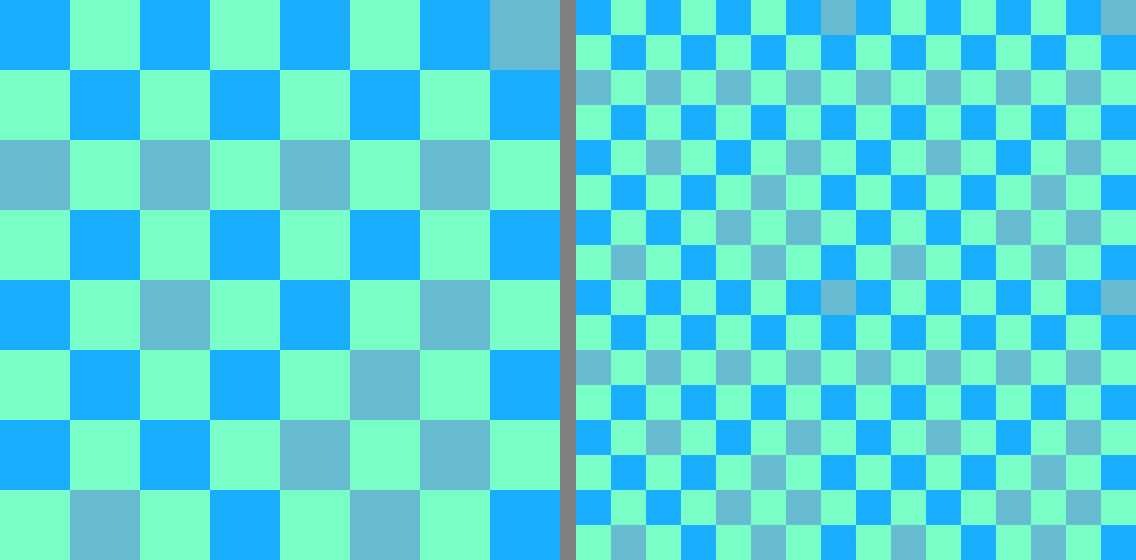
Left, the tile; right, the same tile 2 across and 2 down.
This pattern is drawn by a WebGL 2 fragment shader. Its source:

```glsl
#version 300 es
precision highp float;
precision highp int;
// A flat 8 by 8 checkerboard of mint and blue squares, some faded to grey-blue.
// Each square gets a hashed value; the lowest-ranked few of each checker colour
// are faded. Cell indices wrap, so the board tiles without a seam.

uniform vec2 u_resolution;
out vec4 fragColor;

const int CELLS = 8;           // squares per side
const int FADED_MINT = 1;      // faded squares among the mint ones
const int FADED_BLUE = 11;     // faded squares among the blue ones
const uint SEED = 63u;

const vec3 MINT = vec3(0.475, 0.995, 0.783);
const vec3 BLUE = vec3(0.100, 0.680, 0.995);
const vec3 FADED = vec3(0.402, 0.735, 0.820);

// One-to-one integer hash, so no two cells ever tie.
uint hashCell(ivec2 cell, int cells, uint seed) {
    uint h = uint(cell.y * cells + cell.x) ^ seed;
    h = (h ^ (h >> 16)) * 0x7feb352du;
    h = (h ^ (h >> 15)) * 0x846ca68bu;
    return h ^ (h >> 16);
}

// Number of cells of the same checker colour with a lower hash.
int rankInColour(ivec2 cell, int parity, int cells, uint seed) {
    uint own = hashCell(cell, cells, seed);
    int half_ = cells / 2;
    int rank = 0;
    for (int i = 0; i < cells * half_; i++) {
        int row = i / half_;
        int column = 2 * (i % half_) + ((row + parity) & 1);
        if (hashCell(ivec2(column, row), cells, seed) < own) rank++;
    }
    return rank;
}

// Flat colour of one square, with wrapped indices.
vec3 squareColour(ivec2 cell, int cells, uint seed) {
    ivec2 wrapped = (cell + cells) % cells;
    int parity = (wrapped.x + wrapped.y) & 1;
    int fadedCount = parity == 0 ? FADED_MINT : FADED_BLUE;
    if (rankInColour(wrapped, parity, cells, seed) < fadedCount) return FADED;
    return parity == 0 ? MINT : BLUE;
}

// Blends the four squares around the nearest corner by pixel coverage.
vec3 checkerboard(vec2 position, vec2 pixelSize, int cells, uint seed) {
    vec2 corner = floor(position + 0.5);
    vec2 cover = clamp((position - corner) / pixelSize + 0.5, 0.0, 1.0);
    ivec2 upper = ivec2(corner);
    ivec2 lower = upper - 1;
    vec3 bottom = mix(squareColour(lower, cells, seed),
                      squareColour(ivec2(upper.x, lower.y), cells, seed), cover.x);
    vec3 top = mix(squareColour(ivec2(lower.x, upper.y), cells, seed),
                   squareColour(upper, cells, seed), cover.x);
    return mix(bottom, top, cover.y);
}

void main() {
    vec2 pixelSize = float(CELLS) / u_resolution;
    vec2 position = gl_FragCoord.xy * pixelSize;
    fragColor = vec4(checkerboard(position, pixelSize, CELLS, SEED), 1.0);
}
```
